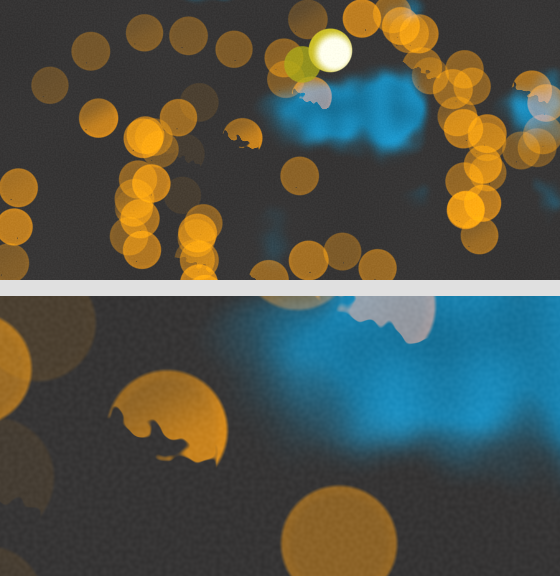
Top, the full canvas; bottom, a detail of the centre.
Write a WebGL 2 fragment shader that draws this background.

```glsl
#version 300 es
precision highp float;
// Night bokeh: chains of translucent amber discs over dark grey with soft blue haze.
uniform vec2 u_resolution;
out vec4 fragColor;

vec2 hash2(vec2 p) {
  vec3 q = fract(p.xyx * vec3(0.1031, 0.1030, 0.0973));
  q += dot(q, q.yzx + 33.33);
  return fract((q.xx + q.yz) * q.zy);
}

float gradDot(vec2 cell, vec2 f, vec2 corner) {
  float angle = 6.2832 * hash2(cell + corner).x;
  return dot(vec2(cos(angle), sin(angle)), f - corner);
}

// Gradient noise, roughly -0.7 to 0.7
float noise(vec2 p) {
  vec2 i = floor(p), f = p - i;
  vec2 u = f * f * f * (f * (f * 6.0 - 15.0) + 10.0);
  return mix(mix(gradDot(i, f, vec2(0, 0)), gradDot(i, f, vec2(1, 0)), u.x),
             mix(gradDot(i, f, vec2(0, 1)), gradDot(i, f, vec2(1, 1)), u.x), u.y);
}

float blob(vec2 p, vec2 centre, vec2 size) {
  vec2 d = (p - centre) / size;
  return exp(-dot(d, d));
}

// Soft blue patches, warped by noise
float blueHaze(vec2 p) {
  vec2 q = p + 0.07 * vec2(noise(p * 6.0 + 3.0), noise(p * 6.0 + 41.0))
             + 0.03 * vec2(noise(p * 15.0 + 9.0), noise(p * 15.0 + 70.0));
  float h = blob(q, vec2(1.18, 0.60), vec2(0.21, 0.13))
          + blob(q, vec2(1.42, 0.61), vec2(0.10, 0.12))
          + 0.8 * blob(q, vec2(1.93, 0.60), vec2(0.13, 0.12))
          + 0.5 * blob(q, vec2(1.45, 0.97), vec2(0.07, 0.09))
          + 0.5 * blob(q, vec2(0.74, 1.02), vec2(0.11, 0.05))
          + 0.4 * blob(q, vec2(1.98, 0.28), vec2(0.06, 0.07))
          + 0.33 * blob(q, vec2(1.50, 0.30), vec2(0.08, 0.06))
          + 0.33 * blob(q, vec2(0.97, 0.14), vec2(0.12, 0.14));
  return smoothstep(0.15, 0.78, h);
}

// Crisp disc coverage
float discMask(vec2 d, float radius) {
  float blur = max(0.003, 0.7 / u_resolution.y);
  return 1.0 - smoothstep(radius - blur, radius + blur, length(d));
}

// One lens disc: lit rim, shaded upper side, now and then a torn edge and a dust speck
vec3 addDisc(vec3 col, vec2 d, float strength, float haze, vec2 seed) {
  vec2 rnd = hash2(seed + 17.0);
  float radius = 0.066 + 0.006 * rnd.x;
  vec2 n = d / radius;
  float a = strength * discMask(d, radius);
  a *= 0.93 + 0.10 * smoothstep(0.75, 0.97, length(n));
  a *= 1.0 - 0.75 * pow(rnd.y, 4.0) * smoothstep(-0.5, 0.8, dot(n, vec2(-0.5, 0.85)));
  if (rnd.x > 0.92)
    a *= smoothstep(-0.04, 0.04, dot(n, vec2(0.4, 0.9)) + 0.2 + 0.5 * noise(n * 3.0 + seed));
  a *= 1.0 - 0.5 * smoothstep(0.05, 0.02, length(n - vec2(0.2 - rnd.y, -0.6)));
  vec3 amber = vec3(0.80, 0.48, 0.03), lilac = vec3(0.70, 0.48, 0.39);
  vec3 lit = mix(amber, lilac, haze) + vec3(0.25, 0.35, 0.40) * col;
  return mix(col, lit, clamp(a, 0.0, 1.0));
}

// Discs strewn along a quadratic curve from a to b, bent towards c
vec3 addChain(vec3 col, vec2 p, vec2 a, vec2 c, vec2 b, int count,
              float spread, float strength, float haze, float id) {
  for (int i = 0; i < count; i++) {
    vec2 seed = vec2(float(i) + 1.0, id * 7.0);
    float t = float(i) / float(count - 1);
    vec2 centre = mix(mix(a, c, t), mix(c, b, t), t);
    centre += spread * (2.0 * hash2(seed) - 1.0);
    float s = strength * mix(0.55, 1.15, hash2(seed + 5.0).y);
    col = addDisc(col, p - centre, s, haze, seed);
  }
  return col;
}

void main() {
  vec2 p = gl_FragCoord.xy / u_resolution.y;

  // Dark ground and haze
  float haze = blueHaze(p);
  vec3 ground = vec3(0.212, 0.207, 0.207) + 0.012 * noise(p * 3.0);
  vec3 blue = vec3(0.10, 0.52, 0.70) * (1.0 + 0.35 * noise(p * 9.0));
  vec3 col = mix(ground, blue, haze);

  // Lone and faint discs
  col = addChain(col, p, vec2(0.70, 0.65), vec2(0.66, 0.45), vec2(0.66, 0.30), 3, 0.02, 0.13, haze, 1.0);
  col = addChain(col, p, vec2(0.19, 0.68), vec2(0.50, 1.07), vec2(0.81, 0.81), 5, 0.03, 0.55, haze, 2.0);
  col = addChain(col, p, vec2(0.36, 0.57), vec2(0.80, 0.62), vec2(1.08, 0.37), 4, 0.01, 0.90, haze, 3.0);
  col = addChain(col, p, vec2(0.06, 0.33), vec2(0.05, 0.18), vec2(0.04, 0.07), 3, 0.01, 0.88, haze, 4.0);
  col = addChain(col, p, vec2(0.95, 0.00), vec2(1.20, 0.16), vec2(1.35, 0.03), 4, 0.02, 0.80, haze, 5.0);
  col = addChain(col, p, vec2(1.09, 0.94), vec2(0.90, 0.70), vec2(1.11, 0.66), 4, 0.01, 0.75, haze, 6.0);

  // Dense chains
  col = addChain(col, p, vec2(0.52, 0.56), vec2(0.56, 0.32), vec2(0.48, 0.10), 11, 0.05, 0.80, haze, 7.0);
  col = addChain(col, p, vec2(0.73, 0.22), vec2(0.66, 0.12), vec2(0.72, -0.02), 7, 0.04, 0.85, haze, 8.0);
  col = addChain(col, p, vec2(1.93, 0.70), vec2(1.95, 0.50), vec2(1.78, 0.38), 6, 0.04, 0.75, haze, 9.0);
  col = addChain(col, p, vec2(1.34, 0.92), vec2(1.81, 0.76), vec2(1.68, 0.14), 20, 0.055, 0.78, haze, 10.0);

  // Yellow-green disc and the white-hot lamp beside it
  col = mix(col, vec3(0.67, 0.66, 0.10), 0.8 * discMask(p - vec2(1.08, 0.77), 0.065));
  float core = smoothstep(0.085, 0.045, length(p - vec2(1.195, 0.81)));
  vec3 lamp = mix(vec3(0.80, 0.75, 0.16), vec3(1.0, 1.0, 0.93), core);
  col = mix(col, lamp, discMask(p - vec2(1.18, 0.82), 0.078));

  // Fine grain
  col += 0.03 * noise(p * 170.0);
  fragColor = vec4(clamp(col, 0.0, 1.0), 1.0);
}
```
